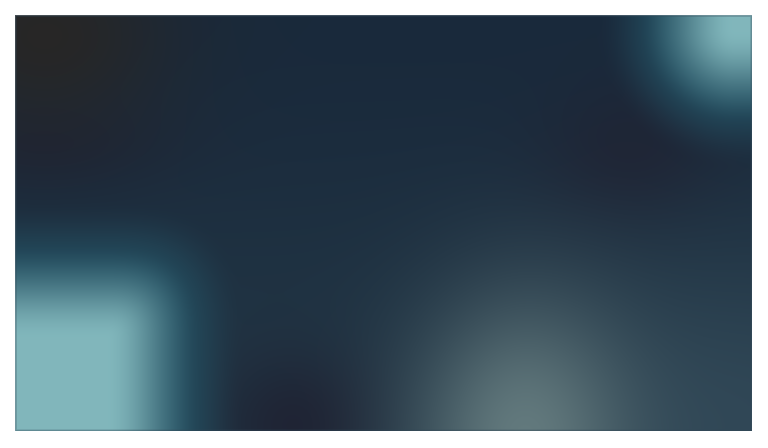
A WebGL 2 fragment shader for this background:

```glsl
#version 300 es
precision highp float;
// A dark navy panel in a white margin, lit by soft colour clouds.
// Gaussian blobs tint a vertical gradient; two aqua corner glows fade
// through deep teal, and a box distance function trims the panel.

#define ASPECT 1.718
#define PANEL_CENTER vec2(0.858, 0.502)
#define PANEL_HALF vec2(0.824, 0.464)
#define EDGE_WIDTH 0.002
#define EDGE_STRENGTH 0.4
#define AQUA_REACH 0.213
#define HAZE_START 0.134
#define HAZE_END 0.313

uniform vec2 u_resolution;
out vec4 fragColor;

const vec3 NAVY_TOP = vec3(0.098, 0.160, 0.230);
const vec3 NAVY_LOW = vec3(0.130, 0.210, 0.270);
const vec3 INDIGO   = vec3(0.118, 0.138, 0.202);
const vec3 CHARCOAL = vec3(0.152, 0.149, 0.148);
const vec3 SLATE    = vec3(0.185, 0.275, 0.335);
const vec3 MIST     = vec3(0.385, 0.475, 0.490);
const vec3 TEAL     = vec3(0.140, 0.310, 0.380);
const vec3 AQUA     = vec3(0.505, 0.715, 0.735);

// Gaussian falloff with separate horizontal and vertical radii
float blob(vec2 p, vec2 center, vec2 radii) {
    vec2 d = (p - center) / radii;
    return exp(-dot(d, d));
}

// Distance past a corner; a higher power gives a squarer outline
float cornerDistance(vec2 outward, float power) {
    vec2 d = pow(max(outward, 0.0), vec2(power));
    return pow(d.x + d.y, 1.0 / power);
}

// Teal haze with an aqua core
vec3 addGlow(vec3 color, float dist) {
    color = mix(color, TEAL, 1.0 - smoothstep(HAZE_START, HAZE_END, dist));
    return mix(color, AQUA, 1.0 - smoothstep(0.0, AQUA_REACH, dist));
}

float boxDistance(vec2 p, vec2 halfSize) {
    vec2 d = abs(p) - halfSize;
    return length(max(d, 0.0)) + min(max(d.x, d.y), 0.0);
}

void main() {
    vec2 p = gl_FragCoord.xy / u_resolution * vec2(ASPECT, 1.0);
    float pixel = 1.0 / u_resolution.y;

    // Base gradient and dark clouds
    vec3 color = mix(NAVY_TOP, NAVY_LOW, smoothstep(0.0, 1.0, 1.0 - p.y));
    color = mix(color, INDIGO, blob(p, vec2(0.67, 0.05), vec2(0.19, 0.17)));
    color = mix(color, INDIGO, 0.9 * blob(p, vec2(1.41, 0.66), vec2(0.20, 0.16)));
    color = mix(color, INDIGO, 0.8 * blob(p, vec2(0.10, 0.68), vec2(0.27, 0.11)));
    color = mix(color, CHARCOAL, blob(p, vec2(0.10, 0.92), vec2(0.28, 0.21)));

    // Pale clouds along the bottom
    color = mix(color, SLATE, blob(p, vec2(1.68, 0.05), vec2(0.42, 0.36)));
    color = mix(color, MIST, blob(p, vec2(1.175, 0.02), vec2(0.24, 0.31)));

    // Corner glows, lower left and upper right
    color = addGlow(color, cornerDistance(p - vec2(0.235, 0.24), 2.8));
    color = addGlow(color, cornerDistance(vec2(1.645, 0.935) - p, 2.0));

    // Fine dark rim and white margin
    float dist = boxDistance(p - PANEL_CENTER, PANEL_HALF);
    float rim = smoothstep(-EDGE_WIDTH - pixel, -EDGE_WIDTH, dist);
    color = mix(color, SLATE, EDGE_STRENGTH * rim);
    color = mix(color, vec3(1.0), smoothstep(-0.5 * pixel, 0.5 * pixel, dist));

    fragColor = vec4(color, 1.0);
}
```
